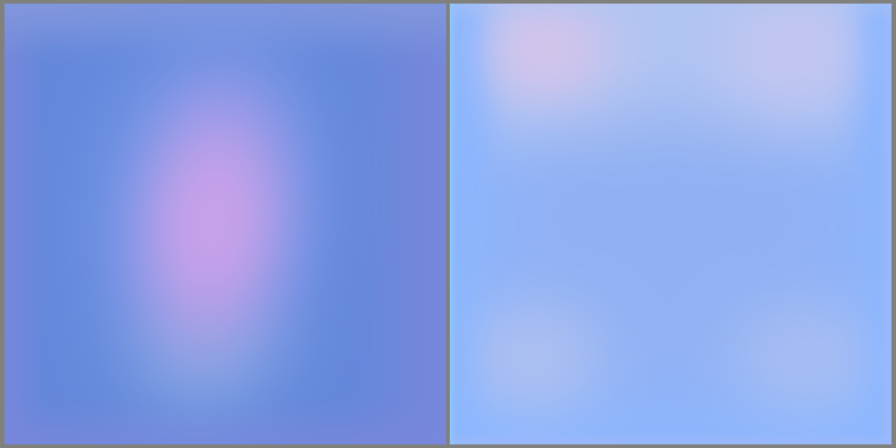
Reproduce this background procedurally as a WebGL 1 fragment shader.

```glsl
precision highp float;
// Two softly blurred pastel panels in a thin grey frame: a lilac oval and four corner glows.

uniform vec2 u_resolution;

const vec3 FRAME_GREY = vec3(0.50, 0.50, 0.49);

// Soft ellipse: 1 at the centre, one half at the given radii.
float glow(vec2 p, vec2 centre, vec2 radii, float steepness) {
  float r = length((p - centre) / radii);
  return exp(-0.693 * pow(r, steepness));
}

// Falls from 1 at an edge to 0 over the given width.
float edgeFade(float distanceToEdge, float width) {
  return 1.0 - smoothstep(0.0, width, distanceToEdge);
}

// Coverage of a box with edges smoothed over one pixel.
float boxMask(vec2 p, vec2 low, vec2 high, float pixel) {
  vec2 d = min(p - low, high - p);
  return clamp(min(d.x, d.y) / pixel + 0.5, 0.0, 1.0);
}

// Deep blue panel with a leaning lilac oval.
vec3 ovalPanel(vec2 p) {
  const vec3 deepBlue = vec3(0.390, 0.528, 0.855);
  const vec3 haloBlue = vec3(0.430, 0.595, 0.915);
  const vec3 tealBlue = vec3(0.465, 0.635, 0.875);
  const vec3 lilac = vec3(0.775, 0.630, 0.915);
  const vec3 edgeViolet = vec3(0.470, 0.530, 0.860);
  const vec3 topViolet = vec3(0.500, 0.585, 0.865);

  vec3 colour = mix(deepBlue, edgeViolet, 0.85 * edgeFade(1.0 - p.x, 0.26));
  colour = mix(colour, edgeViolet, 0.9 * edgeFade(p.x, 0.11));
  colour = mix(colour, edgeViolet, 0.8 * edgeFade(p.y, 0.13));
  colour = mix(colour, topViolet, edgeFade(1.0 - p.y, 0.16));

  vec2 leaning = p - vec2(0.06 * (p.y - 0.5), 0.0);
  colour = mix(colour, haloBlue, 0.85 * glow(leaning, vec2(0.46, 0.54), vec2(0.25, 0.36), 3.0));
  colour = mix(colour, tealBlue, 0.9 * glow(leaning, vec2(0.475, 0.22), vec2(0.14, 0.12), 2.2));
  return mix(colour, lilac, glow(leaning, vec2(0.475, 0.505), vec2(0.155, 0.255), 2.6));
}

// Light blue panel with a pale upper band and a glow near each corner.
vec3 cornerPanel(vec2 p) {
  const vec3 skyBlue = vec3(0.545, 0.715, 1.000);
  const vec3 mutedBlue = vec3(0.570, 0.690, 0.950);
  const vec3 paleBlue = vec3(0.700, 0.775, 0.945);
  const vec3 rose = vec3(0.835, 0.770, 0.920);
  const vec3 softLilac = vec3(0.775, 0.775, 0.945);
  const vec3 mist = vec3(0.675, 0.750, 0.945);
  const vec3 rimLilac = vec3(0.640, 0.725, 0.970);
  const vec3 rimCyan = vec3(0.560, 0.780, 0.980);

  vec3 colour = mix(skyBlue, mutedBlue, glow(p, vec2(0.50, 0.50), vec2(0.43, 0.40), 4.0));
  float band = smoothstep(0.58, 0.90, p.y + 0.12 * abs(p.x - 0.5));
  float bandSides = smoothstep(0.03, 0.17, p.x) * smoothstep(0.03, 0.17, 1.0 - p.x);
  colour = mix(colour, paleBlue, 0.9 * band * bandSides);

  // Corner glows, rosy above and misty below.
  colour = mix(colour, rose, 0.9 * glow(p, vec2(0.22, 0.89), vec2(0.13, 0.11), 2.2));
  colour = mix(colour, softLilac, 0.85 * glow(p, vec2(0.77, 0.89), vec2(0.14, 0.13), 2.3));
  colour = mix(colour, mist, 0.95 * glow(p, vec2(0.19, 0.20), vec2(0.14, 0.12), 2.3));
  colour = mix(colour, mist, 0.75 * glow(p, vec2(0.80, 0.20), vec2(0.15, 0.12), 2.3));

  // Thin tinted rim.
  colour = mix(colour, skyBlue, 0.65 * edgeFade(p.x, 0.11));
  colour = mix(colour, skyBlue, 0.65 * edgeFade(1.0 - p.x, 0.11));
  colour = mix(colour, rimLilac, 0.85 * edgeFade(1.0 - p.x, 0.045));
  colour = mix(colour, rimLilac, 0.6 * edgeFade(p.y, 0.045));
  colour = mix(colour, paleBlue, 0.4 * edgeFade(1.0 - p.y, 0.06));
  return mix(colour, rimCyan, edgeFade(p.x, 0.022));
}

void main() {
  // The canvas is two units wide and one unit high, one unit per panel.
  vec2 p = gl_FragCoord.xy / u_resolution * vec2(2.0, 1.0);
  float pixel = 1.0 / u_resolution.y;

  float leftMask = boxMask(p, vec2(0.0100, 0.0080), vec2(0.9960, 0.9920), pixel);
  float rightMask = boxMask(p, vec2(1.0040, 0.0080), vec2(1.9900, 0.9920), pixel);

  vec3 colour = mix(FRAME_GREY, ovalPanel(p), leftMask);
  colour = mix(colour, cornerPanel(p - vec2(1.0, 0.0)), rightMask);
  gl_FragColor = vec4(colour, 1.0);
}
```
